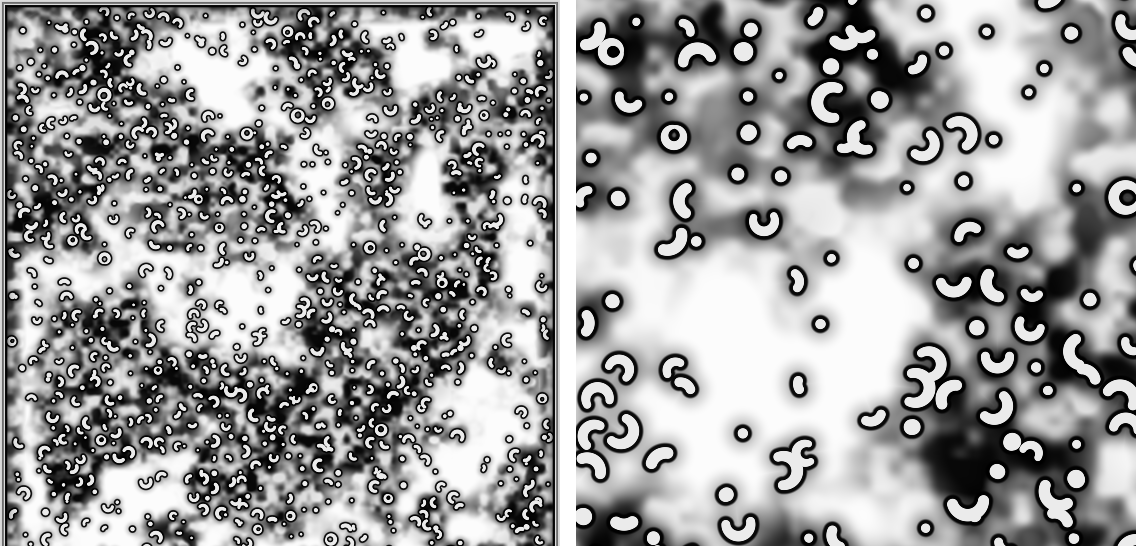
Left: the whole. Right: its middle third, enlarged.
Write a WebGL 2 fragment shader that draws this texture.

```glsl
#version 300 es
precision highp float;
// Pale crescents, dots and rings with black rims, scattered over soft dark clouds.
// Each jittered grid cell may hold one tapered arc; noise sets the cloud shade
// and the density of arcs, and thin frame lines run along three sides.

uniform vec2 u_resolution;
out vec4 fragColor;

const float CELLS = 40.0;   // grid cells across the canvas width

float hash(vec2 p) {
    return fract(sin(dot(p, vec2(127.1, 311.7))) * 43758.5453);
}

float noise(vec2 p) {
    vec2 i = floor(p), f = fract(p);
    f = f * f * (3.0 - 2.0 * f);
    return mix(mix(hash(i), hash(i + vec2(1, 0)), f.x),
               mix(hash(i + vec2(0, 1)), hash(i + vec2(1, 1)), f.x), f.y);
}

// Distance to the left, right or top side
float edgeDistance(vec2 uv) {
    float top = u_resolution.y / u_resolution.x;
    return min(min(uv.x, 1.0 - uv.x), top - uv.y);
}

// Broad cloud cover: 0 in the white gaps, 1 in the dark masses
float cloudCover(vec2 uv) {
    float n = 0.62 * noise(uv * 11.0 + 3.7) + 0.38 * noise(uv * 23.0 + 17.3);
    float cover = smoothstep(0.3, 0.66, n);
    return max(cover, 0.8 * smoothstep(0.05, 0.02, edgeDistance(uv)));
}

// Signed distance to an arc that thins towards its ends
float arcDistance(vec2 p, float radius, float aperture, float halfWidth) {
    float a = clamp(atan(p.x, p.y + 1e-5), -aperture, aperture);
    return length(p - radius * vec2(sin(a), cos(a))) - halfWidth * (1.0 - 0.06 * a * a);
}

void main() {
    vec2 uv = gl_FragCoord.xy / u_resolution.x;
    vec2 grid = uv * CELLS;
    float aa = CELLS / u_resolution.x;
    float cover = cloudCover(uv);

    // Blotchy clouds
    float blotch = 0.75 * noise(uv * 58.0) + 0.25 * noise(uv * 105.0 + 9.1);
    float light = 0.99 - cover * (0.12 + 0.84 * smoothstep(0.25, 0.78, blotch));

    // Scattered arcs: shade around each one, keep the nearest distance
    float nearest = 1e3;
    for (int y = -1; y <= 1; y++) {
        for (int x = -1; x <= 1; x++) {
            vec2 cell = floor(grid) + vec2(x, y);
            vec2 center = cell + 0.1 + 0.8 * vec2(hash(cell + 11.3), hash(cell + 47.9));
            float density = cloudCover(center / CELLS);
            if (hash(cell + 5.1) > mix(0.3, 0.84, density)) continue;
            if (edgeDistance(center / CELLS) < 0.02) continue;

            float kind = hash(cell + 71.7);
            float size = hash(cell + 23.5);
            float turn = 6.2832 * hash(cell + 89.2);
            bool isDot = kind < 0.42;
            float radius = isDot ? 0.0 : mix(0.2, 0.38, size);
            float halfWidth = isDot ? mix(0.1, 0.24, size * size) : mix(0.1, 0.15, size);
            float aperture = kind > 0.96 ? 3.1416 : mix(0.4, 2.0, hash(cell + 37.4));

            vec2 p = grid - center;
            p = mat2(cos(turn), sin(turn), -sin(turn), cos(turn)) * p;
            float d = arcDistance(p, radius, aperture, halfWidth);
            float glow = exp(-5.0 * max(d, 0.0)) * smoothstep(0.6, 0.25, d);
            light *= 1.0 - (0.4 + 0.35 * density) * glow;
            if (!isDot) light *= 1.0 - 0.55 * density * exp(-dot(p, p) * 12.0);
            nearest = min(nearest, d);
        }
    }

    // Black rims, then pale interiors
    light *= mix(0.06, 1.0, smoothstep(0.06, 0.1 + aa, nearest));
    light = mix(light, 0.92, smoothstep(0.5 * aa, -0.5 * aa, nearest));

    // Frame: pale margin, thin grey line, black line with an inner glow
    float e = edgeDistance(uv);
    float px = 1.0 / u_resolution.x;
    light *= 1.0 - 0.6 * exp(-max(e - 0.011, 0.0) * 170.0);
    light = mix(light, 0.86, smoothstep(0.011, 0.011 - px, e));
    light *= 1.0 - 0.5 * smoothstep(0.0008 + px, 0.0008, abs(e - 0.005));
    light *= 1.0 - 0.95 * smoothstep(0.0012 + px, 0.0012, abs(e - 0.011));

    fragColor = vec4(vec3(clamp(light, 0.0, 1.0)), 1.0);
}
```
